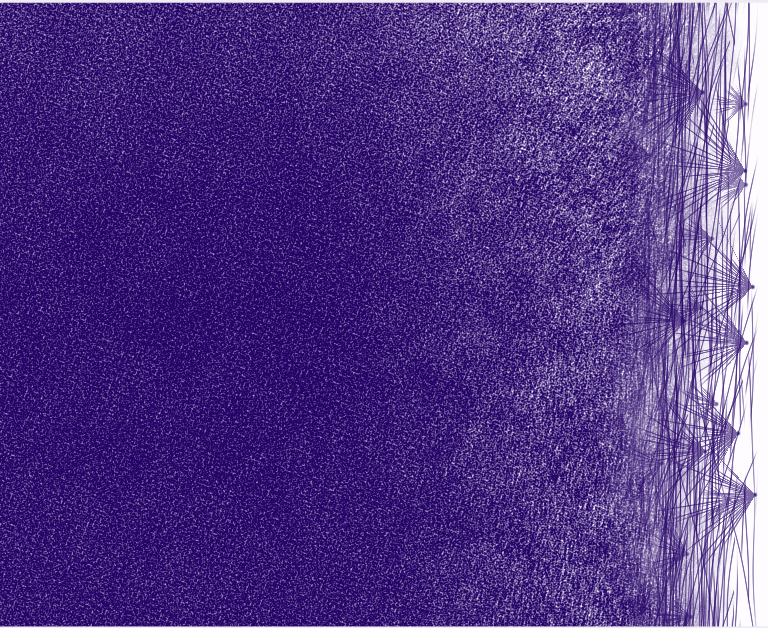
Give the GLSL for this texture, as a WebGL 1 fragment shader.

```glsl
precision highp float;
// A dense violet thicket of ink threads, thinning to loose strands and fans at the right edge.

uniform vec2 u_resolution;

const vec3 INK = vec3(0.145, 0.015, 0.405);
const vec3 PAPER = vec3(0.995, 0.99, 1.0);

float hash(vec2 p) {
  vec3 q = fract(vec3(p.xyx) * 0.1031);
  q += dot(q, q.yzx + 33.33);
  return fract((q.x + q.y) * q.z);
}

vec2 gradient(vec2 cell) {
  float a = 6.2832 * hash(cell);
  return vec2(cos(a), sin(a));
}

float gradientNoise(vec2 p) {
  vec2 i = floor(p), f = p - i;
  vec2 u = f * f * f * (f * (f * 6.0 - 15.0) + 10.0);
  vec2 e = vec2(1.0, 0.0);
  float low = mix(dot(gradient(i), f), dot(gradient(i + e), f - e), u.x);
  float high = mix(dot(gradient(i + e.yx), f - e.yx), dot(gradient(i + 1.0), f - 1.0), u.x);
  return mix(low, high, u.y);
}

// Across and along coordinates of a direction leaning right from vertical
vec2 lean(vec2 p, float angle) {
  float c = cos(angle), s = sin(angle);
  return vec2(c * p.x - s * p.y, s * p.x + c * p.y);
}

float stroke(float d, float px) {
  return 1.0 - smoothstep(0.0002, 0.0002 + px, d);
}

// Share of paper left open between the matted threads
float openness(vec2 uv, vec2 p) {
  float top = smoothstep(0.62, 1.02, uv.y);
  float right = smoothstep(0.36, 0.84, uv.x + 0.10 * (uv.y - 0.5));
  vec2 core = (uv - vec2(0.36, 0.48)) * vec2(2.6, 3.2);
  float clumps = 0.12 * gradientNoise(p * 9.0) + 0.18 * gradientNoise(lean(p, 0.5) * vec2(34.0, 20.0) + 40.0);
  return 0.08 + 0.09 * top + 0.25 * right - 0.06 * exp(-dot(core, core))
       + clumps * (0.4 + 0.7 * right);
}

float grain(vec2 uv, vec2 p) {
  vec2 q = lean(p, 0.37) + 7.0;
  float specks = 0.78 * gradientNoise(q * 347.0) + 0.4 * gradientNoise(q * 191.0);
  float slanted = gradientNoise(lean(p, 0.6) * vec2(260.0, 62.0) + 300.0);
  float upright = gradientNoise(lean(p, 0.12) * vec2(280.0, 48.0) + 500.0);
  float streaks = mix(upright, slanted, smoothstep(0.3, 0.75, uv.y));
  return specks + 0.55 * streaks * smoothstep(0.42, 0.85, uv.x);
}

// One layer of nearly parallel broken strands
float strands(vec2 uv, vec2 p, float layer, float px) {
  float slope = (hash(vec2(layer, 4.0)) - 0.4) * (mod(layer, 2.0) < 0.5 ? 0.07 : 0.75);
  float bend = 0.02 * gradientNoise(vec2(p.y * 4.0, layer * 7.3));
  float x = (p.x - slope * (p.y - 0.5) + bend) * 36.0 + hash(vec2(layer, 9.0));
  float id = floor(x);
  float d = abs(fract(x) - 0.15 - 0.7 * hash(vec2(id, layer))) / 36.0;
  float gap = gradientNoise(vec2(p.y * 6.0, id * 3.7 + layer * 11.3));
  float kept = mix(1.1, 0.22, smoothstep(0.86, 0.98, uv.x));
  float shown = step(hash(vec2(id + 31.0, layer)), kept) * smoothstep(-0.15, 0.05, gap);
  return 0.6 * stroke(d, px) * shown;
}

// Uneven rays spreading leftward from a knot
float fan(vec2 p, vec2 hubUv, float reach, float seed, float px) {
  vec2 d = p - hubUv * vec2(1.225, 1.0);
  float r = length(d);
  float a = atan(d.y, -d.x) + 0.5 * (hash(vec2(seed, 3.0)) - 0.5);
  float id = floor(a * 13.0);
  float off = abs(fract(a * 13.0) - 0.1 - 0.8 * hash(vec2(id + 50.0, seed))) * r / 13.0;
  float span = reach * (0.15 + 0.85 * hash(vec2(id + 80.0, seed)));
  float ray = stroke(off, px) * (1.0 - smoothstep(span * 0.6, span, r)) * step(abs(a), 0.95);
  return max(0.6 * ray, 0.8 - 0.8 * smoothstep(0.001, 0.005, r));
}

void main() {
  vec2 uv = gl_FragCoord.xy / u_resolution;
  vec2 p = vec2(uv.x * 1.225, uv.y);
  float px = 1.0 / u_resolution.y;

  // Matted threads, dissolving toward the rim
  float threshold = -0.02 - 0.95 * openness(uv, p);
  float paper = pow(clamp(grain(uv, p) - threshold, 0.0, 1.0), 1.3);
  float ragged = uv.x + 0.05 * gradientNoise(vec2(p.y * 7.0, 3.3)) + 0.04 * gradientNoise(p * 22.0);
  float rim = smoothstep(0.79, 0.96, ragged);
  paper = mix(paper, 1.0, max(rim, smoothstep(0.96, 0.975, uv.x)));

  // Loose strands along the rim
  float cover = 1.0;
  for (int i = 0; i < 20; i++) cover *= 1.0 - strands(uv, p, float(i) + 1.0, px);
  float fringe = smoothstep(0.76, 0.89, uv.x) * (1.0 - smoothstep(0.978, 0.988, uv.x));
  paper *= mix(1.0, cover, fringe);

  // Main knots
  float rays = fan(p, vec2(0.970, 0.728), 0.20, 1.0, px);
  rays = max(rays, fan(p, vec2(0.980, 0.543), 0.23, 2.0, px));
  rays = max(rays, fan(p, vec2(0.972, 0.454), 0.16, 3.0, px));
  rays = max(rays, fan(p, vec2(0.961, 0.310), 0.18, 4.0, px));
  rays = max(rays, fan(p, vec2(0.983, 0.212), 0.19, 5.0, px));
  rays = max(rays, fan(p, vec2(0.891, 0.489), 0.15, 6.0, px));
  rays = max(rays, fan(p, vec2(0.915, 0.853), 0.16, 7.0, px));
  rays = max(rays, fan(p, vec2(0.918, 0.281), 0.14, 8.0, px));

  // Small scattered knots
  for (int i = 0; i < 12; i++) {
    float k = float(i);
    vec2 hub = vec2(0.82 + 0.17 * hash(vec2(k, 21.0)), (k + hash(vec2(k, 22.0))) / 12.0);
    rays = max(rays, 0.8 * fan(p, hub, 0.07, k + 20.0, px));
  }
  paper *= 1.0 - rays;

  // Pale top and bottom margins
  float margin = smoothstep(0.994, 0.997, uv.y) + 1.0 - smoothstep(0.001, 0.004, uv.y);
  paper = mix(paper, 0.93, clamp(margin, 0.0, 1.0));
  gl_FragColor = vec4(mix(INK, PAPER, paper), 1.0);
}
```
